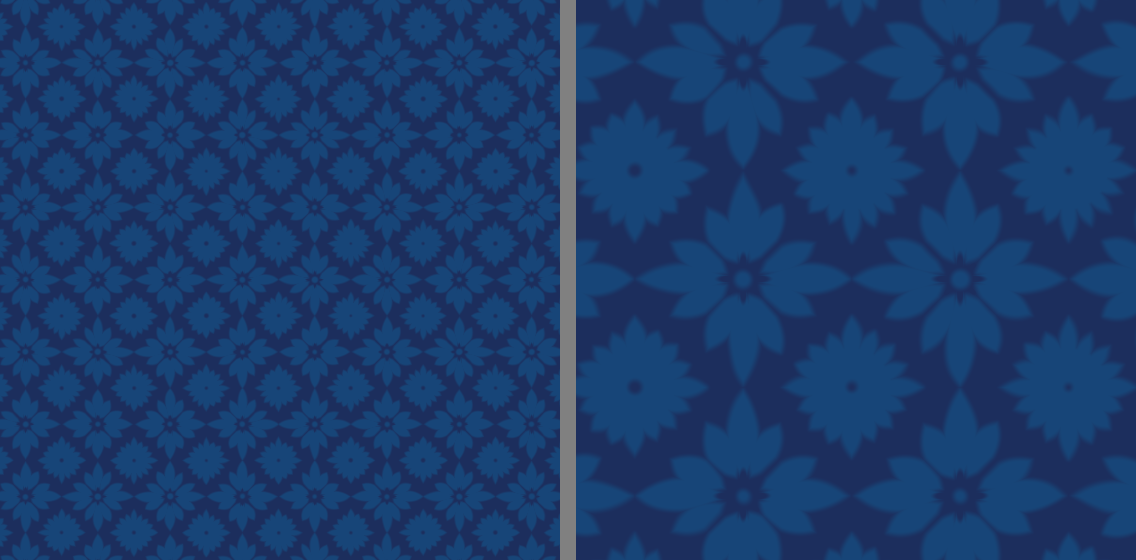
Left, the full canvas; right, a detail of the centre.
Write a Shadertoy shader that draws this pattern.

```glsl
// Two-tone blue lattice of four-petal blossoms alternating with small sixteen-point rosettes.

const float REPEATS = 7.746;                  // cells across and down the canvas
const vec2  FIRST_BLOSSOM = vec2(0.0456, 0.1133);
const vec3  GROUND = vec3(0.110, 0.180, 0.365);
const vec3  PETAL  = vec3(0.090, 0.272, 0.470);

// Lengths below are fractions of one cell
const float EDGE_SOFTNESS = 0.019;
const float BLOSSOM_REACH = 0.488;
const float LOBE_WIDTH    = 0.074;
const vec2  SIDE_TIP      = vec2(0.170, 0.335);
const float SEAM_WIDTH    = 0.011;
const float DOT_RADIUS    = 0.036;
const float ROSETTE_REACH = 0.325;
const float ROSETTE_SHORT = 0.272;
const float ROSETTE_CORE  = 0.200;
const float EYE_RADIUS    = 0.023;
const float WEAR          = 0.006;
const float PI = 3.14159265;

// Distance to a pointed leaf from a to b with half width w
float leaf(vec2 p, vec2 a, vec2 b, float w) {
    float r = 0.5 * length(b - a);
    float d = 0.5 * (r * r - w * w) / w;
    vec2 along = (b - a) / (2.0 * r);
    vec2 c = p - 0.5 * (a + b);
    vec2 q = abs(vec2(dot(c, vec2(along.y, -along.x)), dot(c, along)));
    vec3 arc = r * q.x < d * (q.y - r) ? vec3(0.0, r, 0.0) : vec3(-d, 0.0, d + w);
    return length(q - arc.xy) - arc.z;
}

// Mirror the plane into the octant 0 <= x <= y
vec2 foldOctant(vec2 p) {
    p = abs(p);
    return p.x > p.y ? p.yx : p;
}

float blossom(vec2 p) {
    vec2 q = foldOctant(p);
    float d = leaf(q, vec2(0.0, 0.07), vec2(0.0, BLOSSOM_REACH), LOBE_WIDTH);
    d = min(d, leaf(q, vec2(0.03, 0.08), SIDE_TIP, 0.9 * LOBE_WIDTH));

    // Diagonal seams between petals
    d = max(d, SEAM_WIDTH - (q.y - q.x) * sqrt(0.5));

    // Eight-ray hollow with a dot at its heart
    float r = length(q);
    float angle = atan(q.x, max(q.y, 1e-5));
    d = max(d, 0.088 + 0.033 * cos(8.0 * angle) - r);
    return min(d, r - DOT_RADIUS);
}

float rosette(vec2 p) {
    vec2 q = foldOctant(p);
    float r = length(q);
    float d = r - ROSETTE_CORE;
    for (int i = 0; i < 3; i++) {
        float angle = float(i) * PI / 8.0;
        vec2 dir = vec2(sin(angle), cos(angle));
        float reach = i == 0 ? ROSETTE_REACH : ROSETTE_SHORT;
        d = min(d, leaf(q, 0.06 * dir, reach * dir, 0.050));
    }
    return max(d, EYE_RADIUS - r);
}

// Faint edge irregularity that drifts from cell to cell
float wear(vec2 p) {
    return WEAR * (sin(11.3 * p.x + 3.1 * sin(4.7 * p.y))
                 + 0.6 * sin(17.9 * p.y - 7.3 * p.x));
}

void mainImage(out vec4 fragColor, in vec2 fragCoord) {
    vec2 uv = fragCoord / iResolution.xy;
    vec2 p = (uv - FIRST_BLOSSOM) * REPEATS;

    // Blossoms at cell corners, rosettes at cell centres
    float d = min(blossom(fract(p + 0.5) - 0.5), rosette(fract(p) - 0.5));
    d += wear(p);

    float soft = max(EDGE_SOFTNESS, REPEATS / iResolution.y);
    float cover = 1.0 - smoothstep(-soft, soft, d);
    fragColor = vec4(mix(GROUND, PETAL, cover), 1.0);
}
```
